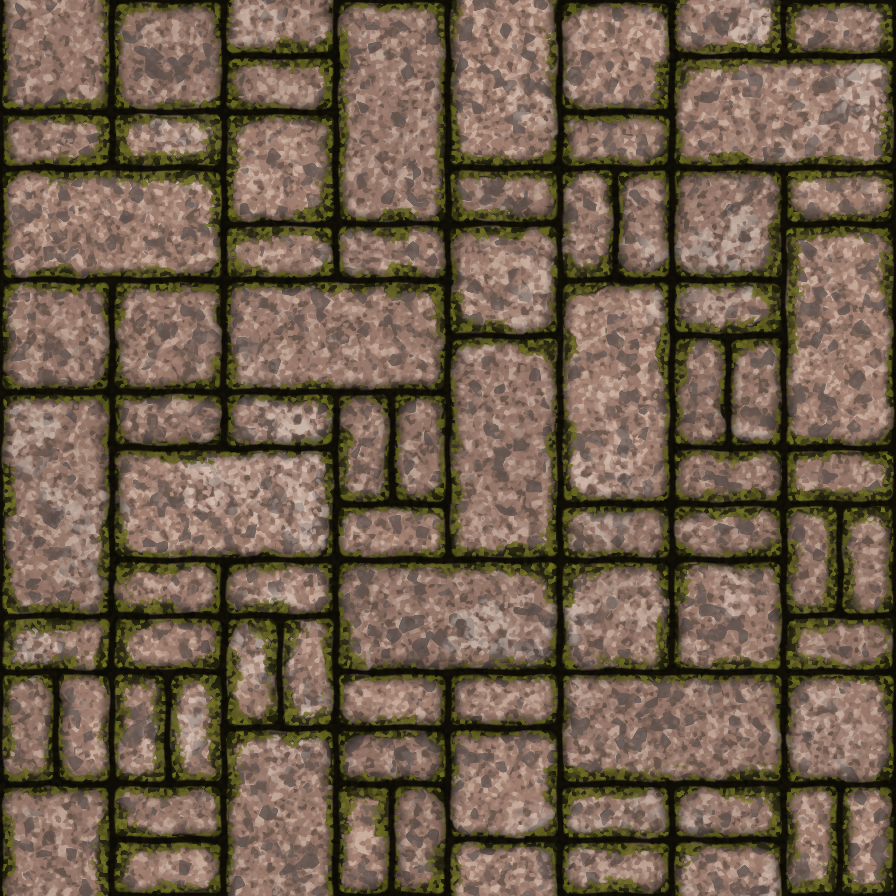
Give the GLSL for this texture, as a Shadertoy shader.

```glsl
vec2 hash2(vec2 p) {
    return fract(sin(vec2(dot(p, vec2(127.1, 311.7)), dot(p, vec2(269.5, 183.3)))) * 43758.5);
}

// Smooth cellular noise: every cell has its own random value
float grain(vec2 p) {
    vec2 cell = floor(p);
    float sum = 0.0, total = 0.0;
    for (int j = -1; j <= 1; j++)
    for (int i = -1; i <= 1; i++) {
        vec2 id = cell + vec2(i, j);
        vec2 offset = id + hash2(id) - p;
        float weight = exp(-13.0 * dot(offset, offset)) + 1e-5;
        sum += weight * hash2(id + 31.7).x;
        total += weight;
    }
    return sum / total;
}

float roundedBox(vec2 p, vec2 halfSize, float radius) {
    vec2 q = abs(p) - halfSize + radius;
    return length(max(q, 0.0)) + min(max(q.x, q.y), 0.0) - radius;
}

// Centre (xy) and half size (zw) of the stone at p, on a 16 by 16 grid
vec4 stoneAt(vec2 p) {
    float column = floor(p.x / 2.0);
    float below = 16.0, above = 16.0, slabColumn = 0.0;

    // Wide slabs cover two columns and divide each column into runs
    for (float s = 0.0; s < 6.0; s++) {
        float left = mod(1.0 + 5.0 * s, 8.0);
        float bottom = mod(6.0 + 7.0 * s, 16.0);
        float side = column - left;
        if (side < -0.5 || side > 1.5) continue;
        float distanceUp = mod(p.y - bottom, 16.0);
        if (distanceUp < below) {
            below = distanceUp;
            slabColumn = left;
        }
        above = min(above, mod(bottom - p.y, 16.0));
    }
    float base = round(p.y - below);
    if (below < 2.0) return vec4(2.0 * slabColumn + 2.0, base + 1.0, 2.0, 1.0);

    // Stack stones of height 1, 2 or 4 up to the next slab
    float run = round(below + above), low = 2.0, tall = 1.0;
    float seed = hash2(vec2(column, mod(base, 16.0))).x;
    for (float i = 0.0; i < 14.0; i++) {
        float pick = fract(seed + 0.618 * i);
        tall = pick < 0.4 ? 1.0 : pick < 0.8 ? 2.0 : 4.0;
        if (tall > run - low) tall = min(run - low, 2.0);
        if (below < low + tall) break;
        low += tall;
    }
    vec4 stone = vec4(2.0 * column + 1.0, base + low + 0.5 * tall, 1.0, 0.5 * tall);

    // Some square stones are split into an upright pair
    if (tall == 2.0 && hash2(vec2(column, mod(base + low, 16.0)) + 5.3).y < 0.27) {
        stone.x = floor(p.x) + 0.5;
        stone.z = 0.5;
    }
    return stone;
}

vec3 granite(vec2 p) {
    float coarse = grain(p * 6.5), fine = grain(p * 13.0 + 7.0);
    float tone = 0.5 * coarse + 0.5 * fine;
    vec3 color = mix(vec3(0.40, 0.33, 0.29), vec3(0.59, 0.465, 0.41), smoothstep(0.12, 0.45, tone));
    color = mix(color, vec3(0.74, 0.64, 0.58), smoothstep(0.48, 0.85, tone));
    // Dark mineral flecks
    float fleck = 0.75 * grain(p * 5.0 + 19.0) + 0.25 * fine;
    color = mix(color, vec3(0.33, 0.29, 0.28), 0.75 * smoothstep(0.64, 0.8, fleck));
    // Pale weathered patches
    float pale = smoothstep(0.66, 0.95, grain(p * 0.8 + 3.0)) * smoothstep(0.3, 0.7, tone);
    return mix(color, vec3(0.80, 0.74, 0.70), 0.55 * pale);
}

void mainImage(out vec4 fragColor, in vec2 fragCoord) {
    vec2 p = fragCoord / iResolution.xy * 16.0;
    float pixel = 16.0 / iResolution.y;
    vec4 stone = stoneAt(p);
    vec2 id = hash2(vec2(stone.x, mod(stone.y, 16.0)));
    vec2 q = p - stone.xy;
    q += 0.015 * sin(p.yx * 5.0 + 2.0 * sin(p * 3.1));

    float patchy = grain(p * 1.2 + 11.0);
    float lumps = grain(p * 3.0 + 23.0);
    float tufts = grain(p * 14.0 + 41.0);
    float block = roundedBox(q, stone.zw - 0.035, 0.14);
    float face = roundedBox(q, stone.zw - 0.07, 0.26 + 0.16 * id.x) + 0.09 * (lumps - 0.45);

    // Soil in the joints, with moss on the flanks of the stones
    vec3 soil = vec3(0.06, 0.05, 0.025) * (0.7 + 0.6 * tufts);
    vec3 moss = mix(vec3(0.13, 0.13, 0.045), vec3(0.41, 0.41, 0.12), smoothstep(0.2, 0.75, tufts));
    moss = mix(moss, vec3(0.53, 0.55, 0.13), 0.6 * smoothstep(0.75, 0.95, tufts) * patchy);
    float flank = smoothstep(0.0, 0.07, -block) * (0.35 + 0.65 * smoothstep(0.15, 0.6, patchy));
    vec3 color = mix(soil, moss, flank);

    // Stone face, darker towards its rim
    vec3 rock = granite(p) * (0.95 + 0.1 * id.y);
    rock *= mix(0.62, 1.02, smoothstep(0.0, 0.22, -face));
    color = mix(color, rock, 1.0 - smoothstep(-pixel - 0.02, pixel, face));

    // Moss creeping inwards, furthest along the upper edge
    float upper = smoothstep(0.25, 0.0, stone.w - q.y);
    float reach = 0.02 + 0.17 * smoothstep(0.4, 0.9, patchy) + 0.06 * upper + 0.14 * (tufts - 0.5);
    float creep = 1.0 - smoothstep(-0.04, 0.05, -face - reach);
    color = mix(color, moss * 0.9, 0.85 * creep * smoothstep(0.0, 0.06, -block));

    fragColor = vec4(color, 1.0);
}
```
